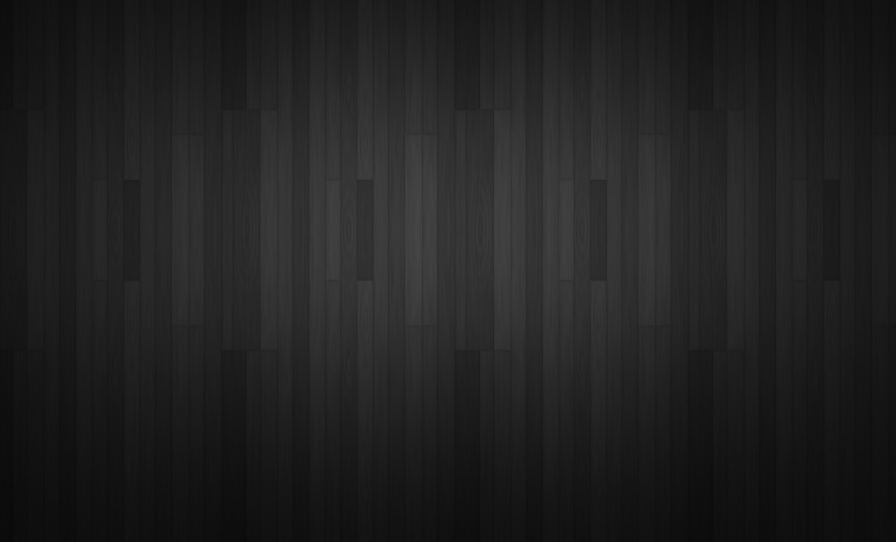
Reproduce this texture procedurally as a WebGL 2 fragment shader.

```glsl
#version 300 es
precision highp float;

#define BOARD vec2(768.0, 464.0)
#define MIRROR_Y 267.0
#define TILE 200.0
#define TILE_START 190.0
#define LIGHT_CENTER vec2(0.5, 0.585)
#define LIGHT_SPREAD vec2(0.465, 0.405)
#define AMBIENT 0.046
#define GLOW 0.195
#define GRAIN 0.11
#define RINGS 0.055
#define SEAM 0.16

uniform vec2 u_resolution;
out vec4 fragColor;

const int PLANKS = 14;
// Left edge of each plank inside one tile
const float EDGE[PLANKS] = float[](0.0, 10.0, 33.0, 48.0, 61.0, 75.0, 89.0,
    102.0, 116.0, 130.0, 143.0, 157.0, 172.0, 185.0);
// Plank tones between the end joints and beyond them
const float INNER[PLANKS] = float[](0.90, 0.87, 1.05, 1.01, 0.87, 1.04, 1.08,
    0.94, 0.84, 1.01, 0.94, 1.09, 1.02, 0.88);
const float OUTER[PLANKS] = float[](0.76, 0.92, 0.96, 0.96, 0.87, 1.04, 1.01,
    0.97, 1.07, 1.01, 0.94, 1.02, 0.96, 0.88);
// Distance of the end joints from the mirror line
const float JOINT[PLANKS] = float[](103.0, 103.0, 103.0, 999.0, 999.0, 999.0, 43.0,
    999.0, 43.0, 999.0, 999.0, 82.0, 82.0, 999.0);

float hash(vec2 p) {
    return fract(sin(dot(p, vec2(127.1, 311.7))) * 43758.5453);
}

float noise(vec2 p) {
    vec2 cell = floor(p), f = fract(p);
    f = f * f * (3.0 - 2.0 * f);
    return mix(mix(hash(cell), hash(cell + vec2(1, 0)), f.x),
               mix(hash(cell + vec2(0, 1)), hash(cell + vec2(1, 1)), f.x), f.y);
}

// Long fibres with short pores
float fibres(vec2 p, float seed) {
    vec2 q = p + vec2(seed * 37.0, seed * 91.0);
    float sway = 2.0 * noise(q * vec2(0.08, 0.03));
    float coarse = noise(vec2((q.x + sway) * 0.45, q.y * 0.025));
    float fine = noise(vec2((q.x + sway) * 1.1, q.y * 0.07));
    return 0.5 * coarse + 0.5 * fine - 0.5;
}

// Nested pointed ovals, stretched along the plank
float rings(vec2 p, float center, float seed, bool knot) {
    float span = knot ? 206.0 : 80.0 + 60.0 * seed;
    float y = mod(p.y + (knot ? 0.5 : seed) * span, span) - 0.5 * span;
    if (knot) y = p.y;
    float wobble = 1.6 * noise(vec2(p.x * 0.15 + seed * 50.0, p.y * 0.06));
    float radius = length(vec2(p.x - center, y * 0.17)) + wobble;
    float fade = exp(-abs(y) / (knot ? 38.0 : 30.0));
    return sin(radius * 2.1) * fade;
}

void main() {
    vec2 uv = gl_FragCoord.xy / u_resolution;
    vec2 p = uv * BOARD;
    float px = BOARD.x / u_resolution.x;
    float x = mod(p.x - TILE_START, TILE);
    float y = abs(p.y - MIRROR_Y);

    // Planks, their seams and end joints
    float tone = INNER[PLANKS - 1];
    float seam = exp(-(TILE - x) / 0.8);
    float left = 0.0;
    int id = 0;
    for (int i = 0; i < PLANKS; i++) {
        float inside = 1.0 - smoothstep(-0.6 * px, 0.6 * px, y - JOINT[i]);
        float edge = i == 1 ? mix(21.0, EDGE[1], inside) : EDGE[i];
        float cover = smoothstep(-0.6 * px, 0.6 * px, x - edge);
        tone = mix(tone, mix(OUTER[i], INNER[i], inside), cover);
        seam = max(seam, exp(-abs(x - edge) / 0.8));
        if (x >= edge) { id = i; left = edge; }
    }
    float right = id == PLANKS - 1 ? TILE : EDGE[id + 1];
    seam = max(seam, 0.8 * exp(-abs(y - JOINT[id]) / 0.8));

    // Wood figure
    float seed = hash(vec2(float(id), y > JOINT[id] ? 7.0 : 3.0));
    vec2 wood = vec2(x, y);
    bool knot = (id == 1 || id == 7) && y < 103.0;
    float figured = knot ? 1.0 : (id == 7 || id == 8 ? 0.9 : 0.45 * seed);
    float grain = GRAIN * 1.5 * fibres(wood, seed);
    grain += RINGS * figured * rings(wood, 0.5 * (left + right), seed, knot);

    // Soft pool of light
    vec2 d = (uv - LIGHT_CENTER) / LIGHT_SPREAD;
    float light = AMBIENT + GLOW * exp(-dot(d, d));

    float value = light * tone * (1.0 + grain) * (1.0 - SEAM * seam);
    value += (hash(floor(uv * BOARD)) - 0.5) * 0.006;
    fragColor = vec4(vec3(value), 1.0);
}
```
